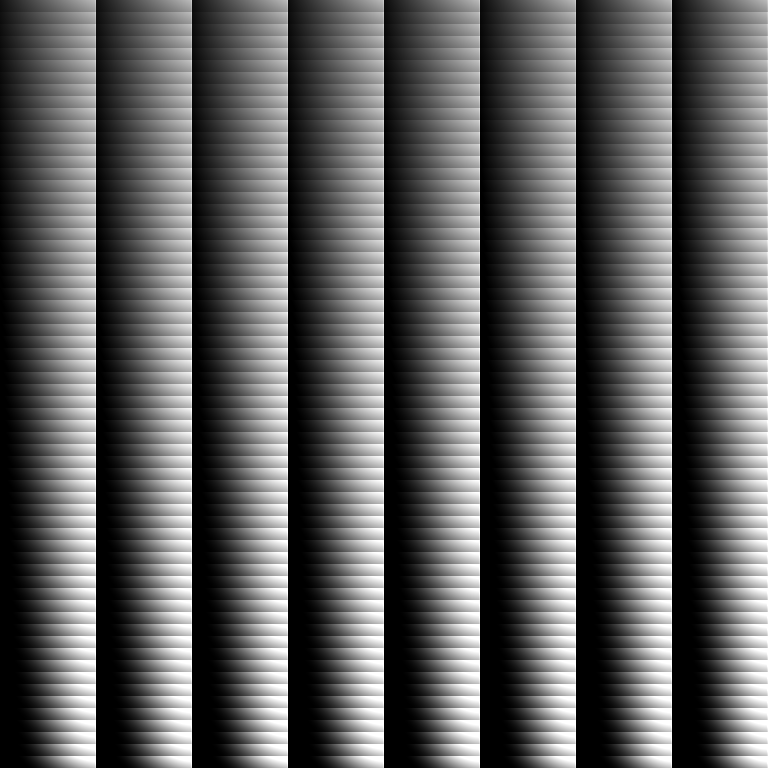
Give the GLSL for this pattern, as a Shadertoy shader.

```glsl
// Eight fluted vertical gradient bands crossed by sixty-four fine slats, with contrast rising downward.

const vec2 REPEATS = vec2(8.0, 64.0);      // bands across, slats down
const vec2 SHADOW_START = vec2(-0.06, 0.26); // dark margin of a band: top, bottom
const float SHADOW_DRIFT = 0.07;           // extra dark margin toward the right side
const vec2 PEAK = vec2(0.66, 0.98);        // brightness at a band's right edge: top, bottom
const vec2 SLAT_CONTRAST = vec2(0.24, 0.42); // slat shading: top, bottom
const float SLAT_SHIFT = 0.12;             // how far slats push the shadow sideways
const float RIM_WIDTH = 0.018;             // bright rim, in band widths
const float RIM_LIGHT = 0.09;

// Running integral of fract(x).
vec2 sawIntegral(vec2 x) {
    vec2 f = fract(x);
    return 0.5 * (floor(x) + f * f);
}

// Sawtooth averaged over the footprint of one pixel.
vec2 smoothSaw(vec2 x, vec2 footprint) {
    return (sawIntegral(x + 0.5 * footprint) - sawIntegral(x - 0.5 * footprint)) / footprint;
}

void mainImage(out vec4 fragColor, in vec2 fragCoord) {
    vec2 uv = fragCoord / iResolution.xy;
    vec2 footprint = REPEATS / iResolution.xy;
    vec2 cell = smoothSaw(uv * REPEATS, footprint);
    float depth = 1.0 - uv.y;
    float slat = cell.y - 0.5;

    // Band profile: linear at the top, a steeper S-curve at the bottom
    float start = mix(SHADOW_START.x, SHADOW_START.y, depth) + SHADOW_DRIFT * (uv.x - 0.5);
    float ramp = (cell.x - start) / (1.0 - start);
    ramp = clamp(ramp + SLAT_SHIFT * depth * slat, 0.0, 1.0);
    float profile = mix(ramp, smoothstep(0.0, 1.0, ramp), depth);

    // Slat shading, brightest along each upper edge
    float shade = profile * mix(PEAK.x, PEAK.y, depth);
    shade *= 1.0 + slat * mix(SLAT_CONTRAST.x, SLAT_CONTRAST.y, depth);

    // Thin light along the right edge of every band
    shade += RIM_LIGHT * smoothstep(1.0 - RIM_WIDTH, 1.0, cell.x);

    fragColor = vec4(vec3(clamp(shade, 0.0, 1.0)), 1.0);
}
```
